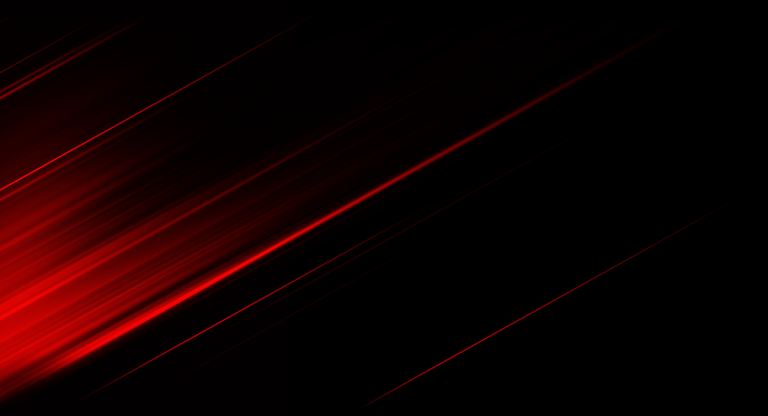
This background is drawn by a WebGL 1 fragment shader. Its source:

```glsl
precision highp float;
// Diagonal red light streaks fanning out of a glow at the left on black.

uniform vec2 u_resolution;

const float SLOPE = 0.557;
const vec3 RED = vec3(1.0, 0.012, 0.008);
const vec3 NIGHT = vec3(0.006, 0.0, 0.0);

float hash(float n) {
  n = fract(n * 0.1031);
  n *= n + 33.33;
  n *= n + n;
  return fract(n);
}

float noise(float t) {
  float cell = floor(t);
  float f = fract(t);
  return mix(hash(cell), hash(cell + 1.0), f * f * (3.0 - 2.0 * f));
}

// Ray coordinates: x runs along the canvas, y is the height at the left edge.
// span holds the x where the streak starts, peaks and ends.
float streak(vec2 ray, float height, float width, vec3 span) {
  float radius = max(width, 0.75 / u_resolution.y);
  float d = (ray.y - height) * inversesqrt(1.0 + SLOPE * SLOPE) / radius;
  float rise = smoothstep(span.x, span.y, ray.x);
  float fall = 1.0 - smoothstep(span.y, span.z, ray.x);
  return exp(-d * d) * rise * fall * min(1.0, width / radius + 0.2);
}

// Broad glow, combed into fine bands that grow clearer to the right.
float combedGlow(vec2 ray) {
  float c = ray.y;
  float offset = (c - 0.2) / 0.33;
  float reach = mix(0.48, 0.25, smoothstep(0.08, 0.4, c));
  float lowerEdge = mix(0.15, 0.06, smoothstep(0.0, 0.2, ray.x));
  float body = 0.8 * exp(-offset * offset) * smoothstep(0.0, lowerEdge, c);
  float bands = 0.65 * noise(c * 42.0 + 7.0) + 0.35 * noise(c * 140.0);
  float comb = mix(1.0, 1.5 * bands, 0.25 + 0.6 * smoothstep(0.0, 0.35, ray.x));
  float along = ray.x / reach;
  float tail = 0.16 * bands * bands * exp(-ray.x * 1.5)
             * smoothstep(-0.02, 0.06, c) * (1.0 - smoothstep(0.15, 0.5, c));
  return body * comb * exp(-along * along) + tail;
}

// Scattered hairlines, barely brighter than the night.
float hairlines(vec2 ray) {
  float sum = 0.0;
  for (int i = 0; i < 14; i++) {
    float n = float(i) * 3.0 + 1.0;
    float height = mix(-0.22, 0.3, hash(n));
    float start = 0.15 + 0.5 * hash(n + 1.0);
    vec3 span = vec3(start, start + 0.25, start + 0.8);
    sum += streak(ray, height, 0.0016, span) * mix(0.02, 0.07, hash(n + 2.0));
  }
  return sum;
}

float brightStreaks(vec2 ray) {
  // Main beam with a soft halo
  float sum = 0.88 * streak(ray, 0.038, 0.0055, vec3(0.05, 0.45, 1.72));
  sum += 0.25 * streak(ray, 0.043, 0.015, vec3(0.03, 0.25, 0.9));

  // Beams crossing the glow
  sum += 0.38 * streak(ray, 0.235, 0.005, vec3(-0.4, 0.15, 1.02));
  sum += 0.22 * streak(ray, 0.4, 0.006, vec3(-0.4, 0.0, 0.58));
  sum += 0.3 * streak(ray, 0.095, 0.007, vec3(-0.1, 0.2, 0.75));

  // Upper left lines
  sum += 0.85 * streak(ray, 0.543, 0.0019, vec3(-0.5, 0.1, 0.85));
  sum += 0.32 * streak(ray, 0.519, 0.004, vec3(-0.5, 0.0, 0.55));
  sum += 0.5 * streak(ray, 0.764, 0.0035, vec3(-0.5, -0.05, 0.42));
  sum += 0.36 * streak(ray, 0.779, 0.003, vec3(-0.5, -0.05, 0.36));
  sum += 0.3 * streak(ray, 0.825, 0.0018, vec3(-0.5, -0.05, 0.28));
  sum += 0.15 * streak(ray, 0.947, 0.002, vec3(-0.5, -0.05, 0.12));

  // Lower thin lines
  sum += 0.75 * streak(ray, -0.069, 0.0019, vec3(0.14, 0.5, 1.08));
  sum += 0.12 * streak(ray, -0.095, 0.002, vec3(0.4, 0.8, 1.6));
  sum += 0.68 * streak(ray, -0.464, 0.0018, vec3(0.8, 1.08, 1.85));
  return sum;
}

void main() {
  vec2 p = gl_FragCoord.xy / u_resolution.y;
  vec2 ray = vec2(p.x, p.y - SLOPE * p.x);

  float light = combedGlow(ray) + hairlines(ray) + brightStreaks(ray);
  light = min(light, 0.95);

  // Fade out towards the top and bottom rims
  light *= smoothstep(0.012, 0.035, p.y) * (1.0 - smoothstep(0.93, 0.985, p.y));

  vec3 haze = NIGHT * (1.0 - smoothstep(0.6, 1.7, p.x));
  gl_FragColor = vec4(haze + RED * light, 1.0);
}
```
